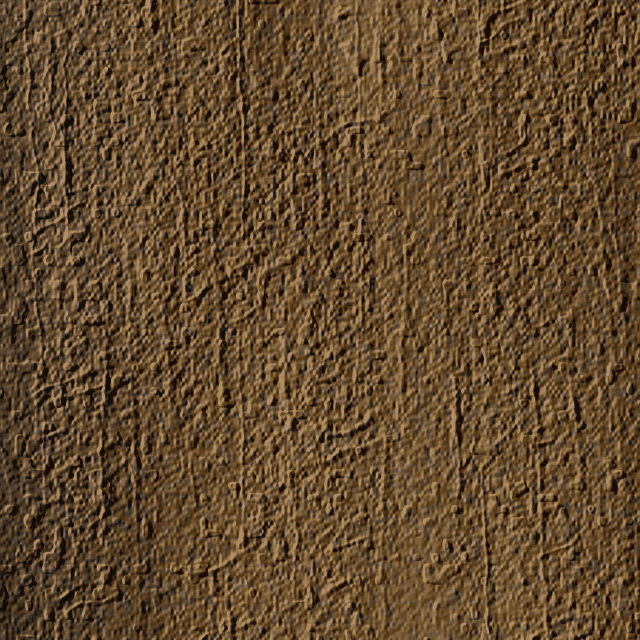
Write a Shadertoy shader that draws this texture.

```glsl
// Dry brown mud with long tyre ridges, tread marks and grit under low side light.
#define GRAIN_FREQ vec2(225.0, 165.0)
#define GRAIN_HEIGHT 0.52
#define CLOD_HEIGHT 0.42
#define RIDGE_COUNT 25
#define RIDGE_WIDTH 0.0036
#define RIDGE_HEIGHT 0.55
#define TREAD_SPACING 0.036
#define TREAD_HEIGHT 0.42
#define RELIEF 1.9
#define SHADOW 0.55
#define LIGHT_STEP 0.0016
#define TO_LIGHT vec2(-0.88, 0.47)

float hash(vec2 p) {
    return fract(sin(dot(p, vec2(127.1, 311.7))) * 43758.5453);
}

float noise(vec2 p) {
    vec2 cell = floor(p), f = fract(p);
    f = f * f * (3.0 - 2.0 * f);
    float low = mix(hash(cell), hash(cell + vec2(1, 0)), f.x);
    float high = mix(hash(cell + vec2(0, 1)), hash(cell + vec2(1, 1)), f.x);
    return mix(low, high, f.y);
}

// Long broken ridges that lean right on the way down
float ridges(vec2 p) {
    float h = 0.0;
    for (int i = 0; i < RIDGE_COUNT; i++) {
        float id = float(i);
        float start = (id + hash(vec2(id, 3.0))) / float(RIDGE_COUNT);
        float edge = abs(start - 0.52) * 2.0;
        float lean = mix(-0.02, 0.11, edge * hash(vec2(id, 7.0)) + 0.15);
        float x = start - 0.03 + lean * (1.0 - p.y);
        x += 0.014 * (noise(vec2(p.y * 7.0, id * 5.3)) - 0.5);
        x += 0.006 * (noise(vec2(p.y * 38.0, id * 9.1)) - 0.5);
        float d = (p.x - x) / (RIDGE_WIDTH * mix(0.6, 1.25, hash(vec2(id, 11.0))));
        float present = smoothstep(0.4, 0.62, noise(vec2(p.y * 3.6 + id * 8.7, id)));
        float crumble = mix(0.35, 1.0, noise(vec2(p.y * 55.0, id * 2.7)));
        h += exp(-d * d) * present * crumble * mix(0.45, 1.0, hash(vec2(id, 17.0)));
    }
    return h;
}

// Ladders of short slanted bars pressed by the tyre blocks
float treads(vec2 p) {
    float h = 0.0;
    for (int i = 0; i < 4; i++) {
        float id = float(i);
        float center = 0.09 + 0.235 * id + 0.07 * (1.0 - p.y) * hash(vec2(id, 21.0));
        float across = (p.x - center) / 0.065;
        float warp = 0.03 * (noise(p * 24.0 + id * 13.0) - 0.5);
        float along = (p.y - 0.5 * (p.x - center) + warp) / TREAD_SPACING;
        float bar = (fract(along) - 0.5) * TREAD_SPACING / 0.0048;
        float strength = smoothstep(0.3, 0.8, hash(vec2(floor(along), id + 31.0)));
        float gaps = smoothstep(0.4, 0.65, noise(p * vec2(34.0, 26.0) + id * 7.0));
        h += exp(-bar * bar) * strength * gaps * (1.0 - smoothstep(0.6, 1.1, abs(across)));
    }
    return h;
}

// Crumbs and clods, thickest at the left
float grit(vec2 p) {
    float rough = mix(0.72, 1.2, noise(p * vec2(9.0, 4.0) + 4.0));
    rough *= 1.0 - 0.3 * exp(-pow((p.x - 0.64) / 0.08, 2.0));
    float grain = noise(p * GRAIN_FREQ) + 0.95 * noise(p * GRAIN_FREQ * 0.47 + 19.0);
    float cover = mix(0.54, 0.7, smoothstep(0.0, 0.3, p.x));
    float clods = smoothstep(cover, cover + 0.2, noise(p * vec2(66.0, 54.0) + 41.0));
    return GRAIN_HEIGHT * rough * grain + CLOD_HEIGHT * clods;
}

float height(vec2 p) {
    return grit(p) + RIDGE_HEIGHT * ridges(p) + TREAD_HEIGHT * treads(p);
}

// Soil colour from deep shadow to sunlit crest
vec3 soil(float tone) {
    vec3 shade = vec3(0.10, 0.04, 0.02);
    vec3 earth = vec3(0.36, 0.25, 0.115);
    vec3 crest = vec3(0.68, 0.55, 0.37);
    vec3 color = mix(shade, earth, smoothstep(-0.1, 0.55, tone));
    return mix(color, crest, clamp((tone - 0.5) / 0.6, 0.0, 1.0));
}

void mainImage(out vec4 fragColor, in vec2 fragCoord) {
    vec2 p = fragCoord / iResolution.y;

    // Side light and short cast shadows
    vec2 toLight = TO_LIGHT;
    float slope = height(p - toLight * LIGHT_STEP) - height(p + toLight * LIGHT_STEP);
    float blocker = height(p + toLight * 0.0065) - height(p);
    float tone = 0.55 + RELIEF * slope - SHADOW * smoothstep(0.22, 0.75, blocker);

    // Broad damp patches and faint drag streaks
    tone += 0.16 * (noise(p * vec2(5.0, 3.0) + 8.0) - 0.5);
    tone += 0.16 * (noise(vec2(p.x * 42.0 + p.y * 3.0, p.y * 2.0)) - 0.5);
    tone += 0.07 * exp(-pow((p.x - 0.6) / 0.2, 2.0));
    tone -= 0.14 * (1.0 - smoothstep(0.0, 0.12, p.x)) + 0.08 * smoothstep(0.85, 1.0, p.x);
    vec3 color = soil(tone);

    // Greyer dust, mostly at the left and on bright crumbs
    float dust = 0.55 * (1.0 - smoothstep(0.0, 0.35, p.x));
    dust += 0.9 * smoothstep(0.45, 0.8, noise(p * 120.0 + 60.0));
    float luma = dot(color, vec3(0.3, 0.59, 0.11));
    color = mix(color, luma * vec3(1.22, 0.97, 0.70), clamp(dust, 0.0, 1.0));

    fragColor = vec4(clamp(color, 0.0, 1.0), 1.0);
}
```
